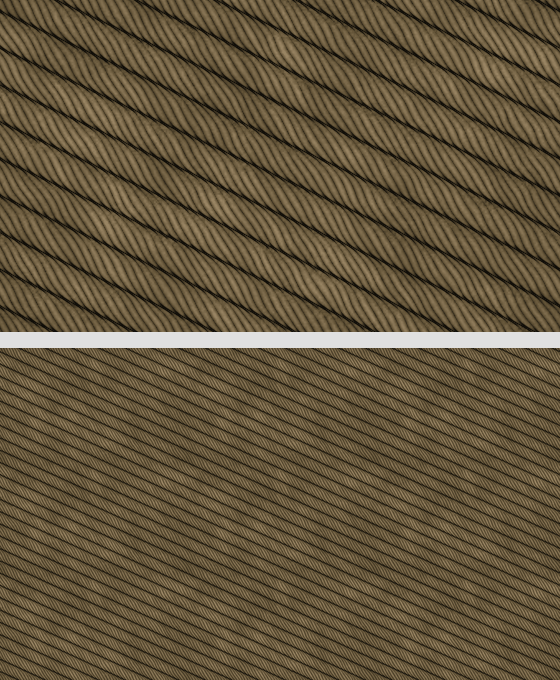
Top: one tile. Bottom: repeated 3 by 3.
A Shadertoy shader for this texture:

```glsl
// Tiling rows of slanted brown twisted rope, with fine strands, dark grooves and worn patches.

const vec2  ROPES        = vec2(7.0, 9.0);    // whole ropes across and down
const vec2  STRANDS      = vec2(64.0, 20.0);  // whole strands across and down
const float ROPE_PHASE   = 0.3;               // shift of the grooves, in ropes
const float BEND_TOP     = 2.2;               // helix bend near the upper groove
const float BEND_BOTTOM  = 1.1;               // helix bend near the lower groove
const float STRAND_WOBBLE = 0.5;              // waviness, in strands
const float STRAND_ROUND = 1.8;               // higher gives thinner gaps
const float GROOVE_WIDTH = 0.20;              // soft groove, in half ropes
const float GROOVE_RAG   = 0.14;              // how far strands reach into it
const float FUZZ         = 0.9;               // loose fibres over the upper edge
const float TONE         = 0.94;
const float PATCH_AMOUNT = 0.34;
const float STRAND_VARY  = 0.16;
const float GRAIN_AMOUNT = 0.24;
const vec2  PATCH_CELLS  = vec2(10.0, 6.0);
const vec2  WEAR_CELLS   = vec2(30.0, 18.0);
const vec2  WOBBLE_CELLS = vec2(22.0, 13.0);
const vec2  GRAIN_CELLS  = vec2(340.0, 202.0);
const vec3  DARK_COLOR   = vec3(0.06, 0.05, 0.03);
const vec3  MID_COLOR    = vec3(0.38, 0.32, 0.21);
const vec3  LIGHT_COLOR  = vec3(0.60, 0.52, 0.39);

float hash(vec2 p) {
    return fract(sin(dot(p, vec2(127.1, 311.7))) * 43758.545);
}

// Whole-number wrap that is safe against rounding
vec2 wrap(vec2 cell, vec2 period) {
    return floor(mod(cell + 0.5, period));
}

// Value noise that repeats over the unit square
float tileNoise(vec2 uv, vec2 cells) {
    vec2 p = uv * cells;
    vec2 i = floor(p);
    vec2 f = p - i;
    f = f * f * (3.0 - 2.0 * f);
    float a = hash(wrap(i, cells));
    float b = hash(wrap(i + vec2(1.0, 0.0), cells));
    float c = hash(wrap(i + vec2(0.0, 1.0), cells));
    float d = hash(wrap(i + vec2(1.0, 1.0), cells));
    return mix(mix(a, b, f.x), mix(c, d, f.x), f.y);
}

// Random value per strand, equal for strands that meet across the tile edges
float strandHash(float rope, float strand) {
    float period = abs(ROPES.x * STRANDS.y - ROPES.y * STRANDS.x);
    vec2 key = vec2(STRANDS.y * rope - ROPES.y * strand,
                    ROPES.x * strand - STRANDS.x * rope);
    return hash(wrap(key, vec2(period)));
}

void mainImage(out vec4 fragColor, in vec2 fragCoord) {
    vec2 uv = fragCoord / iResolution.xy;
    float wear = tileNoise(uv, WEAR_CELLS);

    // Position across the rope: -1 at the lower groove, 1 at the upper one
    float ropePos = dot(uv, ROPES) + ROPE_PHASE;
    float rope = floor(ropePos);
    float across = 2.0 * (ropePos - rope) - 1.0;

    // Strands wound as a helix, flattening towards the grooves
    float bend = asin(clamp(across, -1.0, 1.0)) - across;
    bend *= across > 0.0 ? BEND_TOP : BEND_BOTTOM;
    float wobble = STRAND_WOBBLE * (tileNoise(uv, WOBBLE_CELLS) - 0.5);
    float strandPos = dot(uv, STRANDS) + bend + wobble;
    float strand = floor(strandPos);
    float side = abs(2.0 * (strandPos - strand) - 1.0);
    float height = 1.0 - pow(side, STRAND_ROUND);

    // Loose fibres hide some gaps along the upper edge
    float fuzz = FUZZ * smoothstep(0.1, 0.9, across) * wear;
    float relief = mix(height, 0.6, fuzz);

    // Round rope body and ragged dark groove
    float body = mix(0.45, 1.0, sqrt(max(1.0 - across * across, 0.0)));
    float edge = 1.0 - abs(across) + GROOVE_RAG * (height - 0.5);
    float groove = smoothstep(0.0, GROOVE_WIDTH, edge);

    // Wear: broad patches, strand differences and patchy fibre grain
    float blotch = mix(tileNoise(uv, PATCH_CELLS), wear, 0.35) - 0.5;
    float tone = TONE + PATCH_AMOUNT * blotch
               + STRAND_VARY * (strandHash(rope, strand) - 0.5);
    float grain = mix(tileNoise(uv, GRAIN_CELLS),
                      tileNoise(uv, floor(GRAIN_CELLS * 0.5)), 0.4) - 0.5;
    grain *= GRAIN_AMOUNT * (0.5 + 0.6 * wear + fuzz) * mix(0.3, 1.0, groove);

    // Shade through the three-colour ramp
    float shade = groove * body * (0.27 + 0.66 * relief) * tone + grain;
    shade = 2.0 * clamp(shade, 0.0, 1.0);
    vec3 color = mix(DARK_COLOR, MID_COLOR, min(shade, 1.0));
    color = mix(color, LIGHT_COLOR, max(shade - 1.0, 0.0));
    fragColor = vec4(color, 1.0);
}
```
